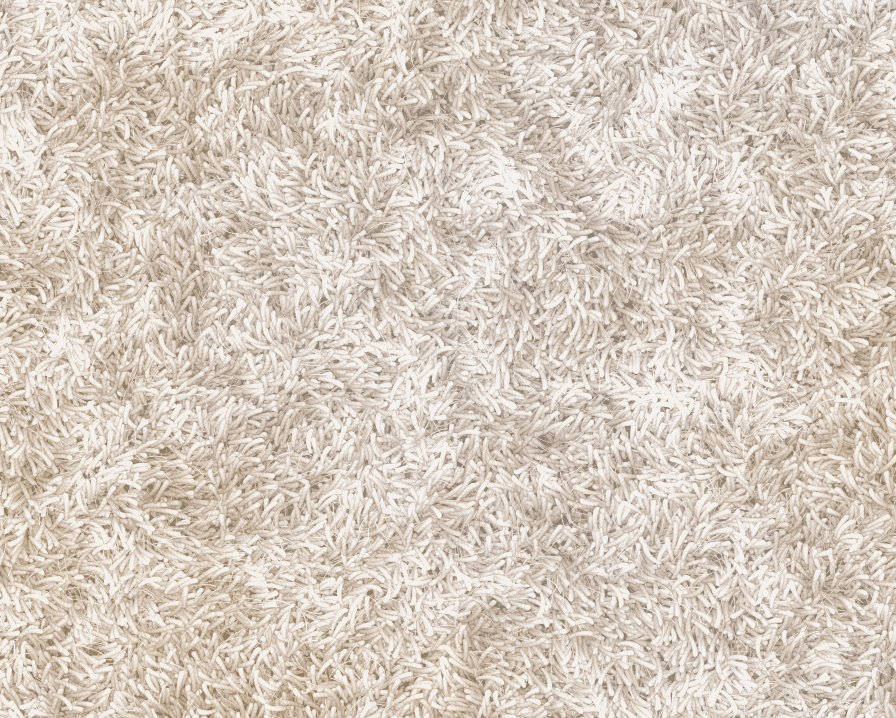
A Shadertoy shader for this texture:

```glsl
vec3 hash3(vec3 p) {
    p = fract(p * vec3(0.1031, 0.1030, 0.0973));
    p += dot(p, p.yxz + 33.33);
    return fract((p.xxy + p.yxx) * p.zyx);
}

// Direction in which the pile leans, swirling from tuft to tuft
float leanAngle(vec2 p) {
    float a = 0.5 + 1.3 * sin(dot(p, vec2(5.0, 8.0)) + 2.0 * sin(p.y * 6.0 - p.x * 3.0));
    a += 1.1 * sin(dot(p, vec2(-17.0, 11.0)) + 1.8 * sin(p.x * 13.0 + 1.0));
    return a + 0.7 * sin(dot(p, vec2(29.0, 37.0)) + 2.0 * sin(p.x * 23.0 - p.y * 19.0));
}

// Soft rise and fall of the pile, about -1 to 1
float pileHeight(vec2 p) {
    float h = sin(dot(p, vec2(21.0, 34.0)) + 2.2 * sin(p.x * 17.0 - p.y * 9.0));
    h += sin(dot(p, vec2(-43.0, 27.0)) + 2.0 * sin(p.y * 31.0 + p.x * 11.0));
    h += 0.8 * sin(dot(p, vec2(9.0, -7.0)) + 2.0 * sin(p.y * 8.0 + p.x * 5.0));
    return 0.4 * h;
}

// Cellular tufts: x is the shade of each tuft, y the gap between tufts
vec2 tufts(vec2 uv) {
    vec2 p = uv * 10.0;
    p += 0.25 * sin(p.yx * 2.3 + 1.0) + 0.12 * sin(p.yx * 7.1);
    float nearest = 9.0, second = 9.0, sum = 0.0, total = 0.0;
    for (int y = -1; y <= 1; y++)
    for (int x = -1; x <= 1; x++) {
        vec2 cell = floor(p) + vec2(x, y);
        vec3 h = hash3(vec3(cell + 37.0, 3.0));
        float d = length(cell + h.xy - p);
        second = min(second, max(nearest, d));
        nearest = min(nearest, d);
        float weight = exp(-9.0 * d * d);
        sum += weight * h.z;
        total += weight;
    }
    return vec2(sum / total, 1.0 - smoothstep(0.0, 0.3, second - nearest));
}

// Paints one layer of yarn over the pile; pile holds tone and warmth
vec2 yarnLayer(vec2 pile, vec2 uv, float layer, float depth) {
    const float cells = 50.0;
    vec2 p = uv * cells + layer * vec2(0.37, 0.61);
    float blur = 0.7 * cells / iResolution.y;

    for (int y = -1; y <= 1; y++)
    for (int x = -1; x <= 1; x++) {
        vec2 cell = floor(p) + vec2(x, y);
        vec3 place = hash3(vec3(cell + 71.0, layer * 13.0 + 5.0));
        vec3 kind = hash3(vec3(cell + 213.0, layer * 17.0 + 9.0));
        vec2 root = cell + place.xy;

        float angle = leanAngle(root / cells) + 1.4 * (place.z - 0.5);
        vec2 dir = vec2(cos(angle), sin(angle));
        vec2 side = vec2(-dir.y, dir.x);
        vec2 q = vec2(dot(p - root, dir), dot(p - root, side));
        q.y += (kind.y - 0.5) * 0.7 * q.x * q.x;

        // Thick twisted yarn, or a thin loose fibre
        float fibre = step(0.68, kind.x);
        float halfLength = mix(mix(0.35, 0.85, kind.z), 0.9, fibre);
        float along = clamp(0.5 + 0.5 * q.x / halfLength, 0.0, 1.0);
        float width = mix(mix(0.14, 0.19, along), 0.045, fibre);
        float dist = length(vec2(q.x - clamp(q.x, -halfLength, halfLength), q.y));

        // Shadow below the strand, then its rounded body
        pile.x -= 0.16 * (1.0 - fibre) * (1.0 - smoothstep(width * 0.6, width + 0.16, dist));
        float edge = min(dist / width, 1.0);
        float light = dot(side, vec2(-0.5, 0.85)) * clamp(q.y / width, -1.0, 1.0);
        float twist = sin(q.x * 24.0 + q.y * 14.0 + kind.y * 6.0);
        float tone = 0.39 + 0.4 * depth + 0.33 * along + 0.3 * (kind.y - 0.5);
        tone += 0.09 * light - 0.29 * edge * edge + 0.04 * twist * (1.0 - fibre);
        float cover = 1.0 - smoothstep(-blur, blur, dist - width);
        pile = mix(pile, vec2(tone, kind.z), cover * mix(1.0, 0.8, fibre));
    }
    return pile;
}

void mainImage(out vec4 fragColor, in vec2 fragCoord) {
    vec2 uv = fragCoord / iResolution.y;

    // Shaded backing, covered from the deepest layer upward
    vec2 pile = vec2(0.08, 0.6);
    for (int i = 0; i < 9; i++)
        pile = yarnLayer(pile, uv, float(i), float(i) / 8.0);

    // Tufts catch light on top and darken where they part
    vec2 tuft = tufts(uv);
    float tone = pile.x + 0.12 * pileHeight(uv) + 0.2 * (tuft.x - 0.5) - 0.13 * tuft.y + 0.04;
    tone = clamp(tone, -0.03, 0.99);

    // Broad drift between cool ivory and warm cream
    float drift = 0.5 * sin(uv.x * 4.0 + 2.0 * sin(uv.y * 3.0)) - 0.5 * (uv.y - 0.5);
    float warmth = 0.8 * (pile.y - 0.5) + drift + 0.5 * (0.5 - tuft.x);

    vec3 shade = vec3(0.57, 0.51, 0.44);
    vec3 ivory = vec3(0.96, 0.95, 0.935);
    vec3 color = mix(shade, ivory, tone);
    color += vec3(0.015, -0.012, -0.032) * 4.0 * tone * (1.0 - tone);
    color += vec3(0.008, -0.012, -0.05) * warmth * (1.2 - tone);
    fragColor = vec4(color, 1.0);
}
```
